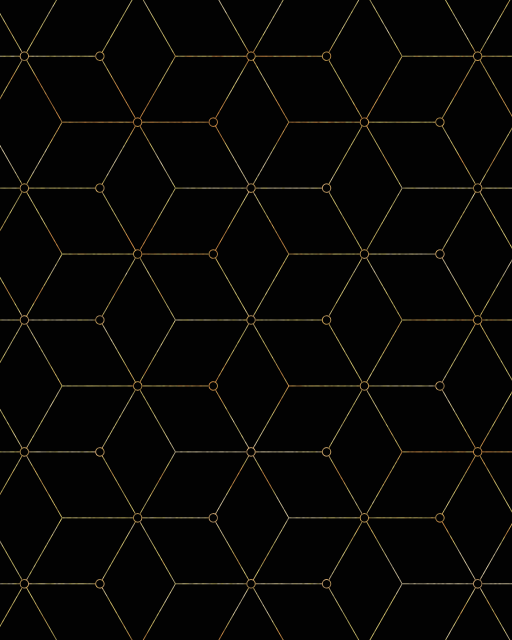
A Shadertoy shader for this pattern:

```glsl
// Thin gold lattice on black: six-spoked hubs tile the plane as rhombi.
// Each pixel is folded into its nearest hub's hexagon, then into one spoke,
// where distances to the spoke and to the open rings give the line work.

#define CELL vec2(0.3542, 0.2061)    // repeat size, in canvas heights
#define HUB_OFFSET vec2(-0.0078, 0.0) // central hub, from canvas centre
#define LINE_WIDTH 0.0066            // in units of the hub spacing
#define RING_RADIUS 0.032
#define BACKGROUND vec3(0.008)
#define PALE_GOLD vec3(0.76, 0.71, 0.58)
#define YELLOW_GOLD vec3(0.74, 0.69, 0.38)
#define ORANGE_GOLD vec3(0.74, 0.50, 0.25)
#define GRAIN 0.45                   // strength of the speckle along lines

const float SQRT3 = 1.73205;
const float SECTOR = 1.0472;         // sixth of a turn

float hash(vec2 p) {
    vec3 q = fract(p.xyx * vec3(0.1031, 0.1030, 0.0973));
    q += dot(q, q.yzx + 33.33);
    return fract((q.x + q.y) * q.z);
}

float valueNoise(vec2 p) {
    vec2 i = floor(p), f = fract(p);
    f = f * f * (3.0 - 2.0 * f);
    return mix(mix(hash(i), hash(i + vec2(1, 0)), f.x),
               mix(hash(i + vec2(0, 1)), hash(i + vec2(1, 1)), f.x), f.y);
}

// Offset from the nearest hub of a triangular lattice with unit spacing
vec2 nearestHub(vec2 p) {
    vec2 size = vec2(SQRT3, 1.0);
    vec2 a = mod(p + 0.5 * size, size) - 0.5 * size;
    vec2 b = mod(p, size) - 0.5 * size;
    return dot(a, a) < dot(b, b) ? a : b;
}

// x: distance to the line work, y: distance to the nearest ring
vec2 latticeDistance(vec2 q) {
    float sector = round(atan(q.y, q.x) / SECTOR);
    float c = cos(sector * SECTOR), s = sin(sector * SECTOR);
    vec2 local = vec2(c * q.x + s * q.y, c * q.y - s * q.x);

    float hub = length(local) - RING_RADIUS;
    float spoke = max(abs(local.y), -hub);
    float ring = abs(hub);

    // Every second spoke ends in a ring
    if (mod(sector, 2.0) < 0.5) {
        float tip = length(local - vec2(1.0 / SQRT3, 0.0)) - RING_RADIUS;
        spoke = max(spoke, -tip);
        ring = min(ring, abs(tip));
    }
    return vec2(min(spoke, ring), ring);
}

// Share of a pixel-wide box that the line covers
float lineCoverage(float d, float pixel) {
    float halfWidth = 0.5 * LINE_WIDTH;
    float far = clamp(d + 0.5 * pixel, -halfWidth, halfWidth);
    float near = clamp(d - 0.5 * pixel, -halfWidth, halfWidth);
    return (far - near) / pixel;
}

// Gold that drifts in tone from row to row, with fine speckle
vec3 goldTone(vec2 p, float ringDistance) {
    vec2 seed = p + 20.0;
    float drift = valueNoise(seed * vec2(0.7, 5.0));
    float grain = valueNoise(seed * 45.0) - 0.5;
    float tone = drift + GRAIN * grain;
    vec3 gold = mix(PALE_GOLD, YELLOW_GOLD, smoothstep(0.1, 0.5, tone));
    gold = mix(gold, ORANGE_GOLD, smoothstep(0.5, 0.9, tone));
    float nearRing = 1.0 - smoothstep(0.0, RING_RADIUS, ringDistance);
    gold = mix(gold, ORANGE_GOLD, 0.5 * nearRing);
    return gold * (1.0 + GRAIN * (valueNoise(seed * 60.0 + 7.0) - 0.5));
}

void mainImage(out vec4 fragColor, in vec2 fragCoord) {
    vec2 uv = (fragCoord - 0.5 * iResolution.xy) / iResolution.y;
    vec2 p = (uv - HUB_OFFSET) / CELL * vec2(SQRT3, 1.0);
    float pixel = 1.0 / (CELL.y * iResolution.y);

    vec2 d = latticeDistance(nearestHub(p));
    vec3 color = mix(BACKGROUND, goldTone(p, d.y), lineCoverage(d.x, pixel));
    fragColor = vec4(color, 1.0);
}
```
